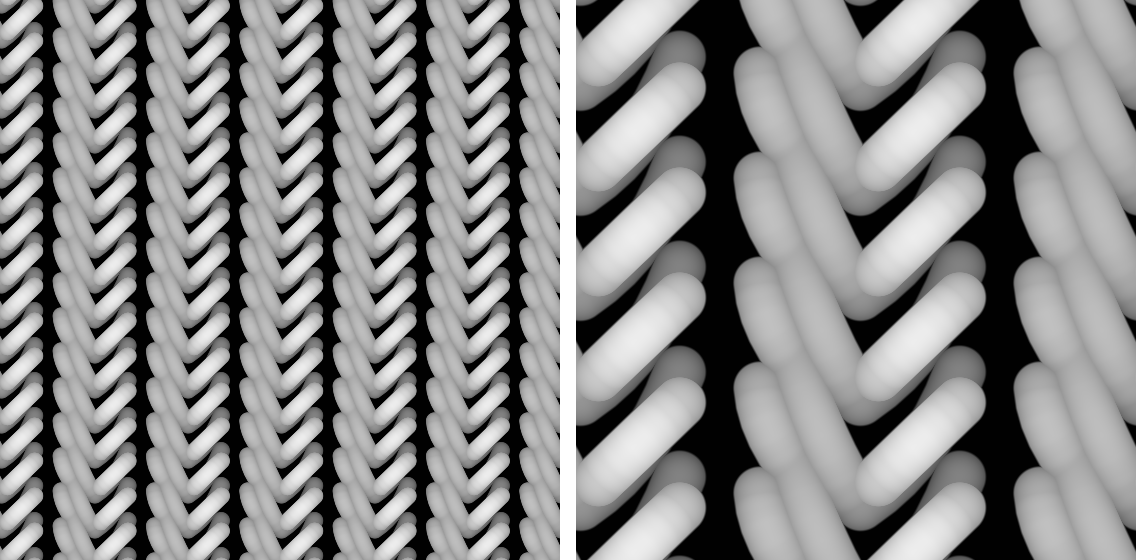
Left, the full canvas; right, a detail of the centre.
Reproduce this pattern procedurally as a three.js fragment shader.

```glsl
// Vertical braided cords of overlapping grey strands on black.
varying vec2 vUv;

const vec2 REPEATS = vec2(6.0, 16.0);   // cords across, stitches down
const vec2 CELL = vec2(192.0, 72.0);    // size of one stitch in strand units
const vec2 SHIFT = vec2(0.016, 0.583);  // offset of the stitch grid, in cells
const float RADIUS = 19.0;              // half width of a strand
const float SOFT = 2.0;                 // width of the smoothed edge
const float ROUNDNESS = 0.31;           // brightness gained from edge to crest
const float BACKGROUND = 0.005;
const int SEGMENTS = 7;
const int ROWS = 3;                     // stitches that can overlap one cell

// Brightness of a round tube between two points; z is its base brightness.
float tube(vec2 p, vec3 a, vec3 b) {
  vec2 axis = b.xy - a.xy;
  float t = clamp(dot(p - a.xy, axis) / dot(axis, axis), 0.0, 1.0);
  float d = length(p - a.xy - axis * t);
  float crest = sqrt(max(1.0 - d * d / (RADIUS * RADIUS), 0.0));
  float cover = 1.0 - smoothstep(RADIUS - SOFT, RADIUS, d);
  return cover * (mix(a.z, b.z, t) + ROUNDNESS * crest);
}

// Curved strand that passes through start, middle and end.
float strand(vec2 p, vec3 start, vec3 middle, vec3 end) {
  vec3 control = 2.0 * middle - 0.5 * (start + end);
  vec3 previous = start;
  float shade = 0.0;
  for (int i = 1; i <= SEGMENTS; i++) {
    float t = float(i) / float(SEGMENTS);
    vec3 next = mix(mix(start, control, t), mix(control, end, t), t);
    shade = max(shade, tube(p, previous, next));
    previous = next;
  }
  return shade;
}

// One stitch: a loop with a hidden right arm, plus one strand on each side.
float stitch(vec2 p) {
  vec3 bend = vec3(0.0, 20.0, 0.27);
  float loopLeft = strand(p, bend, vec3(-23.0, 60.0, 0.43), vec3(-46.0, 118.0, 0.36));
  float loopRight = strand(p, bend, vec3(40.0, 58.0, 0.20), vec3(68.0, 111.0, 0.20));
  float outerLeft = strand(p, vec3(-69.0, 100.0, 0.36), vec3(-57.0, 62.0, 0.43), vec3(-26.0, 22.0, 0.15));
  float brightRight = strand(p, vec3(12.0, 36.0, 0.48), vec3(40.0, 63.0, 0.62), vec3(68.0, 90.0, 0.46));
  return max(max(loopLeft, loopRight), max(outerLeft, brightRight));
}

void main() {
  // Stitch grid, centred across each cord
  vec2 grid = vUv * REPEATS - SHIFT;
  vec2 p = vec2(fract(grid.x + 0.5) - 0.5, fract(grid.y)) * CELL;

  // The brightest strand lies on top
  float shade = BACKGROUND;
  for (int row = 0; row < ROWS; row++) {
    shade = max(shade, stitch(p + vec2(0.0, CELL.y * float(row))));
  }
  gl_FragColor = vec4(vec3(shade), 1.0);
}
```
